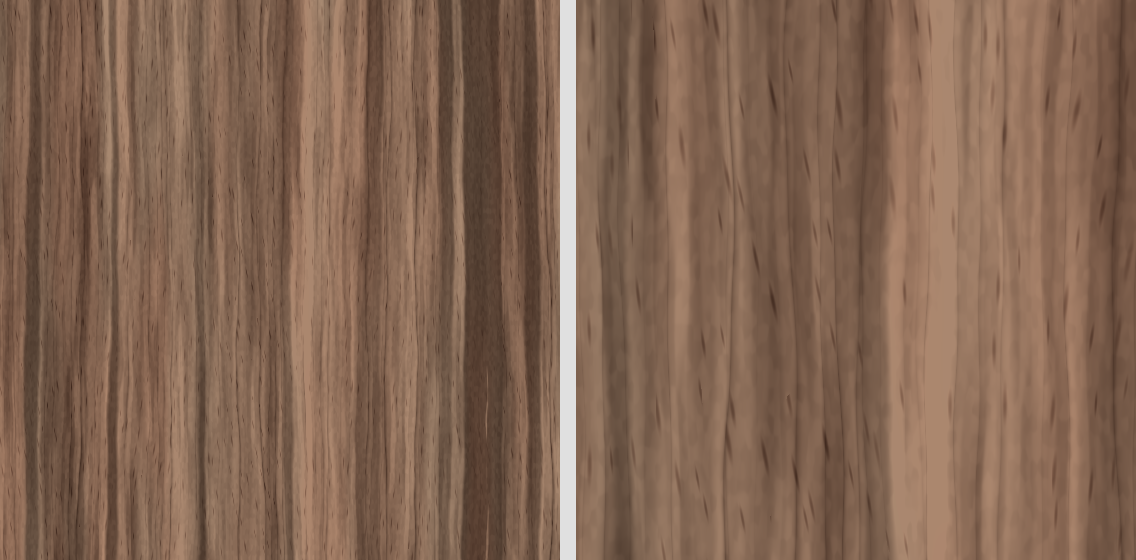
Left: the whole. Right: its middle third, enlarged.
This texture is drawn by a Shadertoy shader. Its source:

```glsl
// Straight-grained brown wood veneer with dark bands, fibres and short pores.

float hash(vec2 p) {
    vec3 q = fract(p.xyx * 0.1031);
    q += dot(q, q.yzx + 33.33);
    return fract((q.x + q.y) * q.z);
}

vec2 hash2(vec2 p) {
    return vec2(hash(p), hash(p + 57.3));
}

// Smooth cellular noise: blended random value of the nearest cells
float cellNoise(vec2 p) {
    vec2 cell = floor(p);
    float sum = 0.0, total = 0.0;
    for (int j = -1; j <= 1; j++)
    for (int i = -1; i <= 1; i++) {
        vec2 id = cell + vec2(i, j);
        vec2 d = id + 0.15 + 0.7 * hash2(id) - p;
        float weight = exp(-7.0 * dot(d, d));
        sum += weight * hash(id + 19.7);
        total += weight;
    }
    return sum / total;
}

// Strips with wavering borders; x = strip tone, y = dark line along the border
vec2 strips(float x, float y, float seed) {
    float id = floor(x);
    float phase = 6.283 * hash(vec2(id, seed + 3.0));
    float border = 0.28 + 0.44 * hash(vec2(id, seed + 7.0))
                 + 0.08 * sin(y * 5.0 + phase) + 0.04 * sin(y * 17.0 + phase * 3.0);
    float d = fract(x) - border;
    float tone = mix(hash(vec2(id, seed)), hash(vec2(id + 1.0, seed)),
                     smoothstep(-0.1, 0.1, d));
    float line = hash(vec2(id, seed + 11.0)) * exp(-max(16.0 * d, -40.0 * d));
    return vec2(tone, line);
}

// Wide dark bands: one per column, plus a single broad one on the right
float darkBands(float x, float y) {
    float column = floor(x * 7.0);
    float centre = 0.3 + 0.4 * hash(vec2(column, 41.0));
    float halfWidth = 0.045 + 0.07 * hash(vec2(column, 43.0)) + 0.015 * sin(y * 4.0 + column * 2.0);
    float d = abs(fract(x * 7.0) - centre) - halfWidth;
    float thin = (1.0 - smoothstep(-0.025, 0.025, d)) * (0.75 + 0.25 * sin(y * 3.0 + column));
    float broad = 1.0 - smoothstep(-0.003, 0.003, abs(x - 0.86) - 0.034);
    return max(thin, broad);
}

// Short tapered dashes that lean differently from strip to strip
float pores(vec2 p, float lean, float density) {
    vec2 q = p * vec2(72.0, 27.0);
    vec2 cell = floor(q);
    float mask = 0.0;
    for (int j = -1; j <= 1; j++)
    for (int i = -1; i <= 1; i++) {
        vec2 id = cell + vec2(i, j);
        vec2 d = q - id - 0.1 - 0.8 * hash2(id + 71.0);
        d.x += lean * d.y;
        float size = 0.6 + 0.5 * hash(id + 83.0);
        float dash = 1.0 - smoothstep(0.1, 1.0, length(d / vec2(0.14, 0.42) / size));
        mask = max(mask, dash * step(hash(id + 97.0), density));
    }
    return mask;
}

void mainImage(out vec4 fragColor, in vec2 fragCoord) {
    vec2 uv = fragCoord / iResolution.xy;

    // Gentle sideways drift of the grain
    float x = uv.x + 0.004 * sin(uv.y * 4.0 + uv.x * 11.0)
            + 0.0015 * sin(uv.y * 19.0 + uv.x * 47.0)
            + 0.0006 * sin(uv.y * 57.0 + uv.x * 130.0);
    vec2 p = vec2(x, uv.y);

    // Layers from broad strips down to fine fibres
    vec2 broad = strips(x * 25.0, uv.y, 5.0);
    vec2 narrow = strips(x * 74.0, uv.y * 1.7, 29.0);
    float streak = cellNoise(p * vec2(52.0, 2.6));
    float fibre = cellNoise(p * vec2(150.0, 9.0) + 31.0);
    float grain = cellNoise(p * vec2(290.0, 110.0) + 63.0);
    float band = darkBands(x, uv.y);

    float tone = 0.74 + 0.42 * (broad.x - 0.5) + 0.24 * (narrow.x - 0.5)
               + 0.55 * (streak - 0.5) + 0.38 * (fibre - 0.5);
    tone -= broad.y * (0.35 + 0.6 * streak) + 0.3 * narrow.y;

    // Bands are darker and calmer than the wood around them
    tone = mix(tone, 0.06 + 0.16 * (tone - 0.6), 0.92 * band);

    // Pores, a pale split inside the broad band, and fine grain
    float lean = 0.38 * sin(x * 15.0 + 1.0) + 0.12;
    float pore = pores(p, lean, 0.2 + 0.45 * streak) * (1.0 - 0.7 * band);
    tone -= 0.42 * pore;
    float split = 1.0 - smoothstep(0.0005, 0.003, abs(x - 0.868 - 0.001 * sin(uv.y * 70.0)));
    tone += 0.6 * split * (1.0 - smoothstep(0.3, 0.5, uv.y)) * smoothstep(0.25, 0.65, fibre);
    tone += 0.14 * (grain - 0.5);

    // Brown ramp with a slight warm and cool variation
    vec3 colour = mix(vec3(0.31, 0.22, 0.17), vec3(0.62, 0.49, 0.40), clamp(tone, -0.25, 1.15));
    float warmth = cellNoise(p * vec2(24.0, 2.0) + 11.0) - 0.5 + 0.4 * pore - 0.25 * band;
    colour *= 1.0 + warmth * vec3(0.05, -0.03, -0.05);
    fragColor = vec4(colour, 1.0);
}
```
